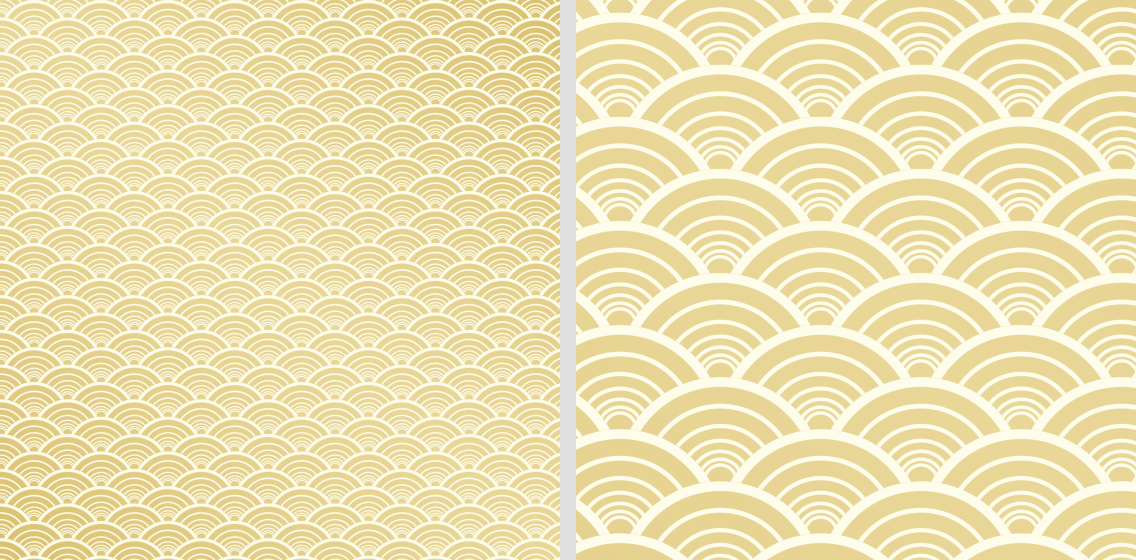
Left, the full canvas; right, a detail of the centre.
Write a Shadertoy shader that draws this pattern.

```glsl
const float SCALES_HIGH = 16.13;            // scale radii per canvas height
const vec2 SPACING = vec2(1.9265, 0.5);     // column and row pitch, in radii
const vec2 ORIGIN = vec2(0.02, 0.134);
const float RIM_WIDTH = 0.095;
const int RING_COUNT = 6;

const vec3 CREAM = vec3(0.995, 0.992, 0.925);
const vec3 PALE_GOLD = vec3(0.913, 0.842, 0.595);
const vec3 DEEP_GOLD = vec3(0.855, 0.755, 0.435);

// Coverage of the region where the signed distance is negative
float fill(float dist, float blur) {
    return 1.0 - smoothstep(-blur, blur, dist);
}

float band(float radius, float center, float width, float blur) {
    return fill(abs(radius - center) - 0.5 * width, blur);
}

// Thick rim and thin inner arcs that crowd toward the center
float arcLines(float radius, float blur) {
    float lines = band(radius, 1.0 - 0.5 * RIM_WIDTH, RIM_WIDTH, blur);
    float ring = 0.72;
    for (int i = 0; i < RING_COUNT; i++) {
        float width = mix(0.028, 0.046, ring / 0.72);
        lines = max(lines, band(radius, ring, width, blur));
        ring *= 0.735;
    }
    return lines;
}

// Distance to the nearest scale center in a row; odd rows carry no shift
float rowRadius(vec2 p, float row) {
    float shift = 0.5 * SPACING.x * (1.0 - mod(row, 2.0));
    float x = p.x - ORIGIN.x - shift;
    x -= SPACING.x * round(x / SPACING.x);
    return length(vec2(x, p.y - ORIGIN.y - row * SPACING.y));
}

// Overlapping rows, painted from the back (top) to the front (bottom)
float waveLines(vec2 p, float blur) {
    float firstRow = floor((p.y - ORIGIN.y - 1.0) / SPACING.y);
    float lines = 0.0;
    for (int k = 5; k >= 0; k--) {
        float radius = rowRadius(p, firstRow + float(k));
        lines = mix(lines, arcLines(radius, blur), fill(radius - 1.0, blur));
    }
    return lines;
}

// Diagonal sheen, deepest at the lower left and upper right
vec3 goldSheen(vec2 uv) {
    float depth = pow(abs(uv.x + uv.y - 1.0), 1.4);
    return mix(PALE_GOLD, DEEP_GOLD, depth);
}

void mainImage(out vec4 fragColor, in vec2 fragCoord) {
    vec2 p = fragCoord / iResolution.y * SCALES_HIGH;
    float blur = 0.75 * SCALES_HIGH / iResolution.y;
    vec3 gold = goldSheen(fragCoord / iResolution.xy);
    fragColor = vec4(mix(gold, CREAM, waveLines(p, blur)), 1.0);
}
```
